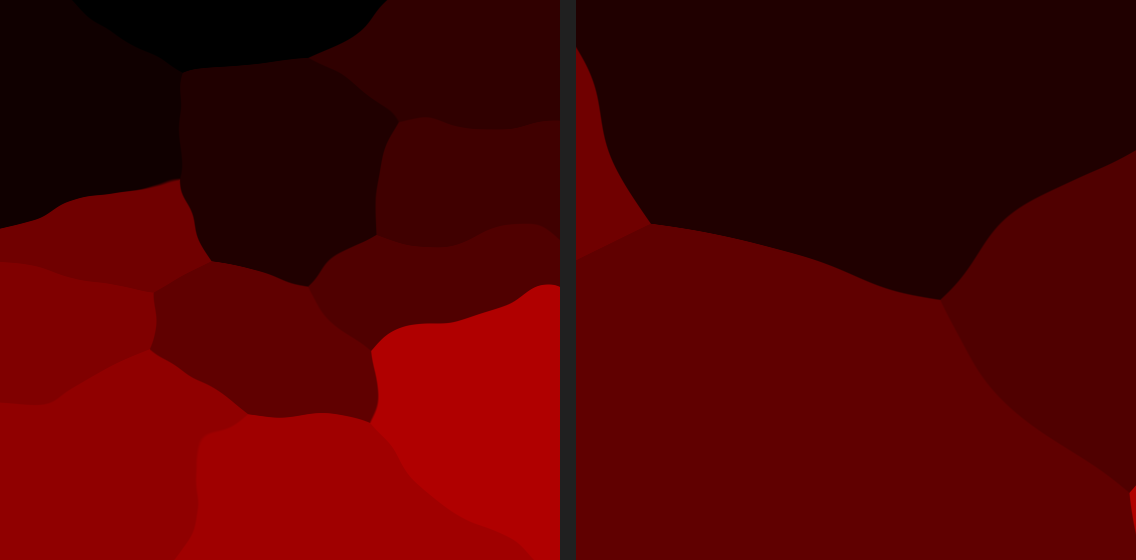
Left: the whole. Right: its middle third, enlarged.
Write a WebGL 2 fragment shader that draws this background.

```glsl
#version 300 es
precision highp float;
// Flat organic cells in stepped reds, from black at the top to bright red below.

#define TONE_STEP 0.0627   // red added per tone
#define COLUMN_GAP 0.34    // distance between seed columns
#define CENTRE_GAP 0.30    // vertical seed distance, middle column
#define SIDE_GAP 0.185     // vertical seed distance, outer columns
#define ZIGZAG 0.04        // sideways shift of alternate rows
#define TILT 0.05          // rise of the columns to the right
#define STRETCH 0.76       // below 1 widens the cells
#define WARP_SCALE 5.0     // bends across the canvas
#define WARP_AMOUNT 0.115  // strength of the bends
#define RIPPLE_SCALE 13.0  // small bumps across the canvas
#define RIPPLE_AMOUNT 0.022

uniform vec2 u_resolution;
out vec4 fragColor;

// Tone of each cell, three columns by four rows from the top
const int TONES[12] = int[12](1, 0, 3,  7, 2, 4,  8, 6, 5,  9, 10, 11);

float hash(vec2 p) {
    return fract(sin(dot(p, vec2(127.1, 311.7))) * 43758.5453);
}

float noise(vec2 p) {
    vec2 cell = floor(p);
    vec2 f = fract(p);
    f = f * f * f * (f * (f * 6.0 - 15.0) + 10.0);
    float low = mix(hash(cell), hash(cell + vec2(1.0, 0.0)), f.x);
    float high = mix(hash(cell + vec2(0.0, 1.0)), hash(cell + vec2(1.0)), f.x);
    return mix(low, high, f.y);
}

// Centred noise displacement
vec2 wobble(vec2 p) {
    return vec2(noise(p + 3.7), noise(p + vec2(41.3, 17.9))) - 0.5;
}

vec2 seedPoint(int index) {
    float column = float(index % 3) - 1.0;
    float row = float(index / 3);
    float side = mod(row, 2.0) * 2.0 - 1.0;
    float gap = mix(CENTRE_GAP, SIDE_GAP, abs(column));
    return vec2(0.5 + column * COLUMN_GAP + side * ZIGZAG,
                0.54 + column * TILT + (1.5 - row) * gap);
}

void main() {
    vec2 uv = gl_FragCoord.xy / u_resolution;
    vec2 metric = vec2(STRETCH, 1.0);

    // Bend the plane so that straight cell borders turn organic
    vec2 warped = uv + WARP_AMOUNT * wobble(uv * WARP_SCALE)
                     + RIPPLE_AMOUNT * wobble(uv * RIPPLE_SCALE);

    // Nearest and second nearest seeds
    float nearDist = 1e5;
    float nextDist = 1e5;
    int nearCell = 0;
    int nextCell = 0;
    for (int i = 0; i < 12; i++) {
        vec2 offset = (warped - seedPoint(i)) * metric;
        float dist = dot(offset, offset);
        if (dist < nearDist) {
            nextDist = nearDist;
            nextCell = nearCell;
            nearDist = dist;
            nearCell = i;
        } else if (dist < nextDist) {
            nextDist = dist;
            nextCell = i;
        }
    }

    // Distance to the shared border, smoothed over about one pixel
    float seedDist = length((seedPoint(nearCell) - seedPoint(nextCell)) * metric);
    float border = (nextDist - nearDist) / (2.0 * seedDist);
    float pixel = 0.7 / min(u_resolution.x, u_resolution.y);
    float inside = smoothstep(-pixel, pixel, border);

    float tone = mix(float(TONES[nextCell]), float(TONES[nearCell]), inside);
    fragColor = vec4(tone * TONE_STEP, 0.0, 0.0, 1.0);
}
```
